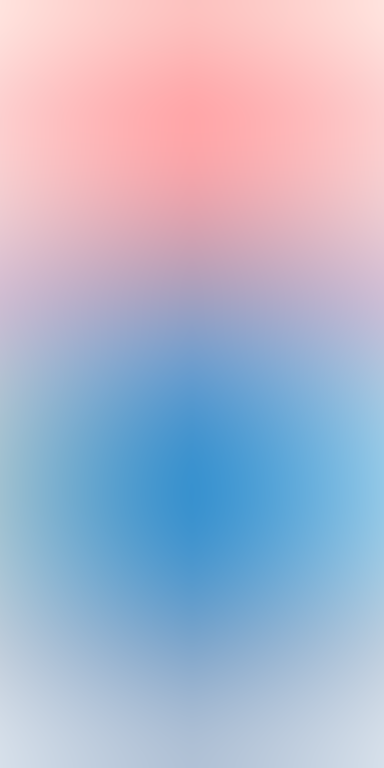
This background is drawn by a WebGL 1 fragment shader. Its source:

```glsl
precision highp float;

uniform vec2 u_resolution;

#define PINK_HEIGHT 0.84
#define BLUE_HEIGHT 0.36
#define SIDE_FALLOFF 1.3
#define BLEND_WIDTH 0.09
#define HAZE_WIDTH 0.1
#define TINT_WIDTH 0.17

// Smooth vertical ramp: bottom, blue centre, pink centre, top
vec3 verticalRamp(float y, vec3 bottom, vec3 blue, vec3 pink, vec3 top) {
  vec3 color = mix(bottom, blue, smoothstep(0.0, BLUE_HEIGHT, y));
  color = mix(color, pink, smoothstep(BLUE_HEIGHT, PINK_HEIGHT, y));
  return mix(color, top, smoothstep(PINK_HEIGHT, 1.0, y));
}

// Soft horizontal band around a height
float band(float y, float center, float width) {
  float d = (y - center) / width;
  return exp(-d * d);
}

void main() {
  vec2 uv = gl_FragCoord.xy / u_resolution;
  float side = uv.x * 2.0 - 1.0;

  // Saturated colours along the middle axis
  vec3 axis = verticalRamp(uv.y,
    vec3(0.69, 0.76, 0.84), vec3(0.22, 0.57, 0.81),
    vec3(1.00, 0.65, 0.66), vec3(0.99, 0.76, 0.75));
  axis += vec3(0.0, 0.025, 0.035) * band(uv.y, 0.54, BLEND_WIDTH);

  // Pale colours along both sides
  vec3 rim = verticalRamp(uv.y,
    vec3(0.84, 0.88, 0.92), vec3(0.60, 0.77, 0.86),
    vec3(0.99, 0.81, 0.81), vec3(1.00, 0.89, 0.87));
  rim -= vec3(0.0, 0.05, 0.005) * band(uv.y, 0.61, BLEND_WIDTH);

  // Both glows fade from the axis to the sides
  vec3 color = mix(axis, rim, pow(abs(side), SIDE_FALLOFF));

  // Grey haze below the blue glow
  color -= vec3(0.0, 0.03, 0.03) * band(uv.y, 0.16, HAZE_WIDTH);

  // Greenish left and cyan right flank of the blue glow
  color += side * vec3(-0.025, 0.015, 0.045) * band(uv.y, 0.38, TINT_WIDTH);

  gl_FragColor = vec4(clamp(color, 0.0, 1.0), 1.0);
}
```
